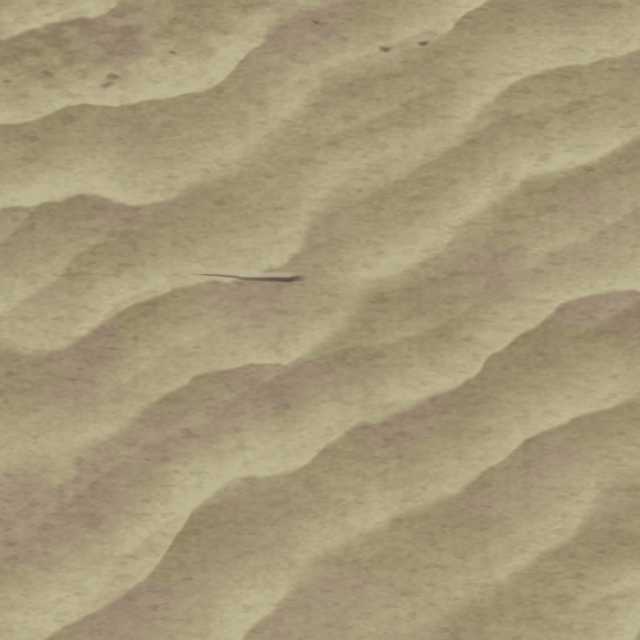
Write a WebGL 1 fragment shader that draws this texture.

```glsl
precision highp float;
// Wind-blown sand: slanting broken ripples with crisp crests, fine grain, a few dark specks and a twig.

uniform vec2 u_resolution;

const vec3 SHADOW_SAND = vec3(0.552, 0.512, 0.385);
const vec3 CREST_SAND = vec3(0.725, 0.688, 0.552);
const vec3 BROWN_TINT = vec3(0.022, -0.010, 0.034);
const vec3 DEBRIS = vec3(0.33, 0.26, 0.22);
const vec3 TWIG_LIGHT = vec3(0.73, 0.68, 0.60);

vec2 hash2(vec2 p) {
  vec2 q = vec2(dot(p, vec2(127.1, 311.7)), dot(p, vec2(269.5, 183.3)));
  return fract(sin(q) * 43758.55);
}

// Smooth cellular noise: random cell values blended by distance, 0 to 1.
float cellNoise(vec2 p) {
  vec2 cell = floor(p);
  float total = 0.0;
  float weightSum = 0.0;
  for (int j = -1; j <= 1; j++) {
    for (int i = -1; i <= 1; i++) {
      vec2 id = cell + vec2(float(i), float(j));
      vec2 offset = id + hash2(id) - p;
      float weight = exp(-5.0 * dot(offset, offset));
      total += weight * hash2(id + 57.0).x;
      weightSum += weight;
    }
  }
  return total / weightSum;
}

// Turns the axes so that x runs along the ripples and y across them.
vec2 alongRipples(vec2 p) {
  return vec2(0.87 * p.x + 0.49 * p.y, 0.87 * p.y - 0.49 * p.x);
}

// Ripple phase grows up the canvas; spacing shrinks with distance.
float ripplePhase(vec2 p, float frequency, float seed) {
  vec2 q = alongRipples(p);
  float depth = p.y + 0.35 * p.y * p.y;
  float warp = 0.14 * sin(6.0 * q.x + 4.0 * q.y + seed)
             + 0.05 * sin(19.0 * q.x - 5.0 * q.y + 2.0 * seed)
             + 0.70 * (cellNoise(q * vec2(4.2, 2.2) + seed) - 0.5)
             + 0.16 * (cellNoise(q * vec2(12.0, 6.0) + seed) - 0.5)
             + 0.04 * (cellNoise(p * 45.0 + seed) - 0.5);
  return frequency * (depth - 0.68 * p.x) + warp;
}

// Sharp rise at the crest with a thin lip, then a slow fall into the hollow above it.
float rippleProfile(float phase, float edgeWidth) {
  float t = fract(phase);
  float rise = smoothstep(0.0, edgeWidth, t);
  float fall = 1.0 - smoothstep(0.3 * edgeWidth, 0.95, t);
  float lip = 0.16 * exp(-12.0 * t) * (1.0 - edgeWidth);
  return rise * (0.65 * fall + 0.35 * fall * fall + lip);
}

// Soft horizontal sliver, thicker towards its right end.
float sliver(vec2 p, vec2 halfSize, float taper) {
  float along = p.x / halfSize.x;
  float thickness = halfSize.y * mix(1.0, 0.5 + 0.5 * along, taper);
  float ends = 1.0 - smoothstep(0.7, 1.05, abs(along));
  float body = 1.0 - smoothstep(0.2, 1.3, abs(p.y) / max(thickness, 0.0016));
  return ends * body;
}

float scatteredSpecks(vec2 p) {
  float mask = 0.0;
  for (int i = 0; i < 8; i++) {
    vec2 rnd = hash2(vec2(float(i), 4.0));
    vec2 center = vec2(rnd.x * (0.5 + 0.5 * rnd.y), 0.86 + 0.12 * rnd.y);
    float size = mix(0.007, 0.018, hash2(rnd * 9.0).x);
    vec2 q = (p - center) / vec2(size, 0.45 * size);
    q.y += 0.25 * sin(q.x * 3.0 + float(i));
    mask = max(mask, (1.0 - smoothstep(0.1, 1.1, length(q))) * (0.4 + 0.5 * rnd.x));
  }
  return mask;
}

// Fine grain, short streaks and sparse dark dashes.
float sandGrain(vec2 p) {
  float fine = cellNoise(p * vec2(140.0, 230.0)) - 0.5;
  float streaks = cellNoise(p * vec2(38.0, 95.0) + 31.0) - 0.5;
  float dashes = smoothstep(0.68, 0.92, cellNoise(p * vec2(60.0, 150.0) + 71.0));
  return 0.26 * fine + 0.20 * streaks - 0.20 * dashes;
}

void main() {
  vec2 p = gl_FragCoord.xy / u_resolution;
  vec2 q = alongRipples(p);

  // Main ripples sharpen, soften and die out along their length.
  float softness = cellNoise(q * vec2(4.5, 5.5) + 20.0);
  float edgeWidth = mix(0.05, 0.45, smoothstep(0.4, 0.8, softness));
  float ripple = rippleProfile(ripplePhase(p, 4.1, 8.0), edgeWidth);
  float strength = mix(0.85, 0.40, softness);

  // Short secondary ripples between them.
  float minorMask = smoothstep(0.45, 0.8, cellNoise(q * vec2(4.0, 5.0) + 63.0));
  float minor = rippleProfile(ripplePhase(p, 6.3, 15.0), 0.10);

  // Broad patches, grain and a pebbly far left corner.
  float patches = cellNoise(q * vec2(5.0, 8.0) + 3.0);
  float rough = smoothstep(0.75, 0.95, p.y) * (1.0 - smoothstep(0.2, 0.65, p.x));
  float pebbles = cellNoise(p * vec2(45.0, 80.0) + 12.0) - 0.5;
  float tone = 0.52 + strength * (ripple - 0.40) + 0.35 * minorMask * (minor - 0.40);
  tone += 0.28 * (patches - 0.5) + sandGrain(p) + 0.5 * rough * pebbles;

  // Grey-brown stains gather in the hollows; the rest stays greenish.
  vec3 color = mix(SHADOW_SAND, CREST_SAND, clamp(tone, -0.1, 1.1));
  float hollow = 1.0 - smoothstep(0.15, 0.70, tone);
  float stain = smoothstep(0.40, 0.75, cellNoise(p * vec2(7.0, 11.0) + 40.0));
  color += BROWN_TINT * hollow * stain;

  // Specks and a thin twig lit along its upper edge.
  color = mix(color, DEBRIS, 0.75 * scatteredSpecks(p));
  vec2 twig = p - vec2(0.39, 0.566);
  twig.y += 0.04 * twig.x + 0.006 * (cellNoise(p * 40.0) - 0.5);
  color = mix(color, TWIG_LIGHT, 0.7 * sliver(twig - vec2(0.0, 0.008), vec2(0.08, 0.006), 0.2));
  float twigDark = mix(0.45, 0.85, smoothstep(-0.02, 0.07, twig.x));
  color = mix(color, DEBRIS, twigDark * sliver(twig, vec2(0.09, 0.006), 0.8));

  gl_FragColor = vec4(color, 1.0);
}
```
